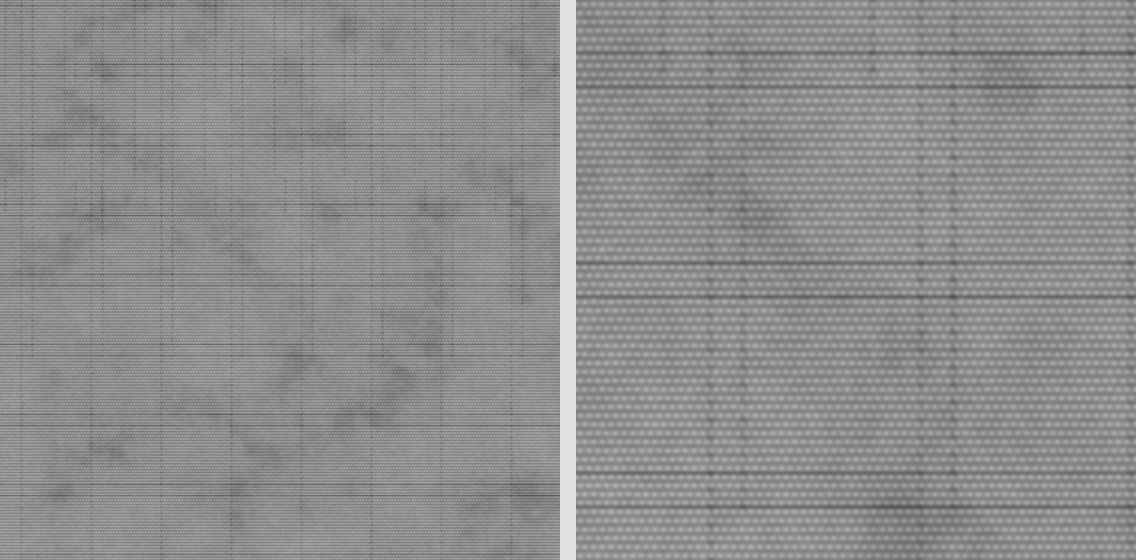
Left, the full canvas; right, a detail of the centre.
Give the GLSL for this texture, as a Shadertoy shader.

```glsl
// Worn grey woven cloth with paired dark threads forming an eight by eight check.

const float TAU = 6.2831853;
const float CELLS = 8.0;            // check repeats across and down
const float THREADS = 192.0;        // weave bumps across and down
const float PAIR_OFFSET = 0.078;    // dark thread distance from a cell border
const float ROW_HALF = 0.0012;      // half width of a dark row
const float COLUMN_HALF = 0.0019;   // half width of a dark column
const float LINE_SOFT = 0.0014;     // least softness of a thread edge
const vec3 CLOTH = vec3(0.560);
const float WEAVE_DEPTH = 0.155;
const float WEAVE_GAP = 0.4;        // height left between bumps of a row
const float STAIN_SCALE = 12.0;
const float MOTTLE = 0.085;
const float STAIN = 0.05;
const float GRAIN = 0.035;
const float ROW_DARK = 0.13;
const float COLUMN_DARK = 0.10;

float hash(vec2 p) {
    return fract(sin(dot(p, vec2(127.1, 311.7))) * 43758.5453);
}

float noise(vec2 p) {
    vec2 i = floor(p);
    vec2 f = fract(p);
    f = f * f * (3.0 - 2.0 * f);
    return mix(mix(hash(i), hash(i + vec2(1, 0)), f.x),
               mix(hash(i + vec2(0, 1)), hash(i + vec2(1, 1)), f.x), f.y);
}

float fbm(vec2 p) {
    float sum = 0.0;
    float amp = 0.43;
    for (int i = 0; i < 5; i++) {
        sum += amp * noise(p);
        p = mat2(1.6, 1.2, -1.2, 1.6) * p + vec2(17.3, 9.1);
        amp *= 0.6;
    }
    return sum;
}

// Staggered rows of soft round bumps
float weave(vec2 uv) {
    vec2 p = uv * THREADS;
    p.x += 0.5 * mod(floor(p.y), 2.0);
    vec2 ridge = 0.5 - 0.5 * cos(TAU * p);
    return ridge.y * mix(WEAVE_GAP, 1.0, ridge.x);
}

// Smooth line repeated once per cell, at a position given in cells
float thread(float x, float position, float halfWidth, float pixel) {
    float d = abs(fract(x * CELLS - position + 0.5) - 0.5) / CELLS;
    float soft = max(LINE_SOFT, 0.75 * pixel);
    return 1.0 - smoothstep(halfWidth - soft, halfWidth + soft, d);
}

// One inside the span from low to high, with soft ends
float span(float y, float low, float high) {
    return smoothstep(low - 0.006, low + 0.006, y)
         * (1.0 - smoothstep(high - 0.006, high + 0.006, y));
}

void mainImage(out vec4 fragColor, in vec2 fragCoord) {
    vec2 uv = fragCoord / iResolution.xy;
    vec2 pixel = 1.0 / iResolution.xy;

    // Cloth surface with mottling, small darker stains and fine grain
    float cloud = fbm(uv * STAIN_SCALE + 3.7);
    float shade = WEAVE_DEPTH * (weave(uv) - 0.25 * (1.0 + WEAVE_GAP));
    shade -= MOTTLE * (cloud - 0.5);
    shade -= STAIN * smoothstep(0.56, 0.85, cloud);
    shade += GRAIN * (noise(uv * THREADS) - 0.5);

    // Paired dark rows, worn unevenly along their length
    float rows = thread(uv.y, PAIR_OFFSET, ROW_HALF, pixel.y)
               + thread(uv.y, -PAIR_OFFSET, ROW_HALF, pixel.y);
    float rowId = floor(uv.y * CELLS * 2.0);
    float rowWear = mix(0.45, 1.0, noise(vec2(uv.x * 8.0, rowId * 5.3)));
    shade -= ROW_DARK * rows * rowWear;

    // Dashed dark columns, each set ending at its own height
    float columns = thread(uv.x, 0.307, COLUMN_HALF, pixel.x)
        + thread(uv.x, 0.464, COLUMN_HALF, pixel.x) * span(uv.y, 0.36, 1.1)
        + thread(uv.x, -PAIR_OFFSET, COLUMN_HALF, pixel.x) * span(uv.y, 0.685, 1.1)
        + thread(uv.x, PAIR_OFFSET, COLUMN_HALF, pixel.x)
            * (span(uv.y, 0.845, 1.1) + span(uv.y, 0.62, 0.68));
    float dash = 0.5 + 0.5 * cos(TAU * 0.5 * uv.y * THREADS);
    float columnWear = mix(0.45, 1.0, noise(vec2(floor(uv.x * CELLS * 6.0) * 3.1, uv.y * 8.0)));
    shade -= COLUMN_DARK * columns * mix(0.1, 1.0, dash) * columnWear;

    fragColor = vec4(clamp(CLOTH + shade, 0.0, 1.0), 1.0);
}
```
